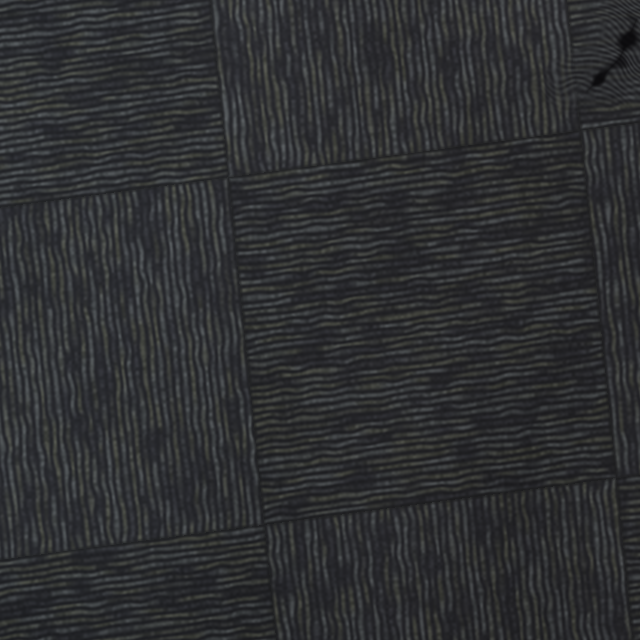
Give the GLSL for this texture, as a Shadertoy shader.

```glsl
// Tile lattice
const vec2 TILE_ORIGIN = vec2(0.413, 0.180);
const vec2 TILE_RIGHT = vec2(0.550, 0.073);
const vec2 TILE_UP = vec2(-0.056, 0.543);
const float RIBS = 47.0;          // ribs per tile
const float DASHES = 17.0;        // yarn changes along one rib
const float STITCHES = 90.0;      // small loops along one rib
const float SEAM_WIDTH = 0.005;   // in tile units
const float WOBBLE = 0.45;        // rib drift, in ribs

// Yarn colours
const vec3 GROUND = vec3(0.126, 0.126, 0.137);
const vec3 GREY_YARN = vec3(0.262, 0.273, 0.280);
const vec3 OLIVE_YARN = vec3(0.252, 0.256, 0.232);
const vec3 DARK_YARN = vec3(0.150, 0.150, 0.168);
const vec3 SEAM = vec3(0.125, 0.126, 0.130);
const vec3 HOLE = vec3(0.035, 0.032, 0.040);

// Damaged corner
const vec2 TEAR_A = vec2(0.918, 0.858);
const vec2 TEAR_B = vec2(0.968, 0.908);
const vec2 TEAR_C = vec2(0.995, 0.970);
const float TEAR_WIDTH = 0.009;
const float RIPPLES = 105.0;

float hash(vec2 p) {
    vec3 q = fract(p.xyx * vec3(0.1031, 0.1030, 0.0973));
    q += dot(q, q.yzx + 33.33);
    return fract((q.x + q.y) * q.z);
}

float noise(vec2 p) {
    vec2 i = floor(p), f = fract(p);
    f = f * f * (3.0 - 2.0 * f);
    return mix(mix(hash(i), hash(i + vec2(1, 0)), f.x),
               mix(hash(i + vec2(0, 1)), hash(i + vec2(1, 1)), f.x), f.y);
}

// Noise that runs along one rib and is independent of its neighbours
float ribNoise(float along, float rib, float seed) {
    float i = floor(along), f = smoothstep(0.0, 1.0, fract(along));
    return mix(hash(vec2(i + seed, rib)), hash(vec2(i + 1.0 + seed, rib)), f);
}

float segmentDistance(vec2 p, vec2 a, vec2 b) {
    vec2 d = b - a;
    return length(p - a - d * clamp(dot(p - a, d) / dot(d, d), 0.0, 1.0));
}

// One tile: x runs along the ribs, y across them
vec3 ribbedPile(vec2 t, vec2 id, float upright) {
    float seed = floor(37.0 * hash(id + 20.0)) + 60.0 * upright;
    float across = t.y * RIBS + WOBBLE * (noise(t * vec2(22.0, 30.0) + seed) - 0.5);
    float rib = floor(across) + 100.0 + seed * 3.0;
    float ridge = 0.5 - 0.5 * cos(6.28318 * across);

    // Faded dashes, grouped loosely over neighbouring ribs
    float dash = ribNoise(t.x * DASHES, rib, seed);
    float cluster = noise(vec2(t.x * 11.0, t.y * RIBS * 0.5) + seed);
    float shown = smoothstep(0.18, 0.62, 0.55 * dash + 0.45 * cluster);
    float loops = 0.84 + 0.32 * ribNoise(t.x * STITCHES, rib, seed + 300.0);

    float tint = ribNoise(t.x * DASHES * 0.7, rib, seed + 700.0);
    vec3 yarn = mix(GREY_YARN, OLIVE_YARN, smoothstep(0.25, 0.85, tint));
    yarn = mix(DARK_YARN, yarn, 0.15 + 0.85 * shown) * loops;
    vec3 valley = mix(GROUND, DARK_YARN, 0.10 + 0.35 * upright);
    return mix(valley, yarn, ridge);
}

void mainImage(out vec4 fragColor, in vec2 fragCoord) {
    vec2 p = fragCoord / iResolution.xy;
    float pixel = 1.0 / iResolution.y;

    // Checkerboard of quarter-turned tiles
    vec2 lattice = inverse(mat2(TILE_RIGHT, TILE_UP)) * (p - TILE_ORIGIN);
    vec2 id = floor(lattice), t = fract(lattice);
    float upright = mod(id.x + id.y, 2.0);
    vec3 color = ribbedPile(upright > 0.5 ? t.yx : t, id, upright);

    // Faint joints between tiles
    vec2 toEdge = min(t, 1.0 - t);
    float joint = min(toEdge.x, toEdge.y);
    float blur = 2.0 * pixel + 0.002;
    color = mix(color, SEAM, 0.65 * (1.0 - smoothstep(SEAM_WIDTH - blur, SEAM_WIDTH + blur, joint)));

    // Puckered pile around the tear
    float tear = min(segmentDistance(p, TEAR_A, TEAR_B), segmentDistance(p, TEAR_B, TEAR_C));
    float pucker = (1.0 - smoothstep(0.03, 0.08, tear)) * smoothstep(0.81, 0.87, p.y);
    float bend = p.y + 0.45 * p.x + 0.012 * sin(p.x * 45.0) + 0.02 * noise(p * 30.0);
    float ripple = 0.5 + 0.5 * sin(6.28318 * RIPPLES * bend);
    color = mix(color, mix(GROUND, GREY_YARN, 0.75 * ripple), 0.7 * pucker);
    float ragged = tear + 0.024 * (noise(p * 48.0) - 0.4);
    color = mix(color, HOLE, 0.9 * (1.0 - smoothstep(TEAR_WIDTH - 0.007, TEAR_WIDTH + 0.007, ragged)));

    // Soft light from the upper left, cloudy wear and fine grain
    float light = 1.02 + 0.13 * (p.y - 0.5) - 0.12 * (p.x - 0.5);
    light += 0.12 * (noise(p * 5.0) - 0.5) + 0.16 * (noise(p * 210.0) - 0.5);
    light *= mix(0.98, 1.03, upright);
    color *= light;
    color += vec3(-0.004, 0.001, 0.003) * (1.0 - smoothstep(0.0, 0.8, p.x));
    fragColor = vec4(color, 1.0);
}
```
